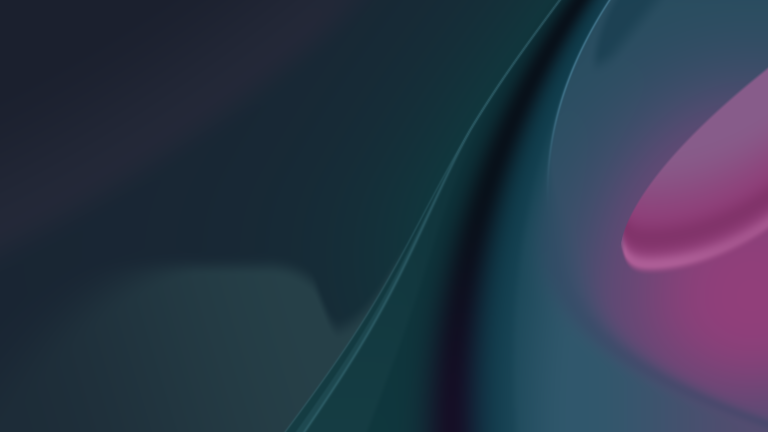
A WebGL 2 fragment shader for this background:

```glsl
#version 300 es
precision highp float;
// Dark silky folds: a dim navy field, two thin curved ridges around a black
// valley, and a glowing pink petal at the right. Each fold is a curve x(y) or
// y(x); signed distances to these curves blend the colour layers in order.

uniform vec2 u_resolution;
out vec4 fragColor;

// Soft bump of the given width, centred on zero.
float bump(float d, float width) {
    d /= width;
    return exp(-d * d);
}

// Smooth step from 0 to 1 centred on zero.
float edge(float d, float softness) {
    return smoothstep(-softness, softness, d);
}

float leftRidge(float y) {
    return 0.66 + 0.636 * y + 0.017 * sin(6.2832 * y);
}

float valley(float y) {
    return 1.046 + y * y * (0.22 + 0.077 * y);
}

float rightRidge(float y) {
    float above = max(y - 0.56, 0.0), below = max(0.56 - y, 0.0);
    return 1.268 + 0.74 * above * above + 3.2 * below * below * below;
}

// Navy field with a diagonal veil and a pale mound at the bottom.
vec3 leftField(vec2 p, float ridgeDist) {
    vec3 col = mix(vec3(0.10, 0.145, 0.20), vec3(0.065, 0.215, 0.24),
                   exp(ridgeDist * 3.8) * smoothstep(-0.1, 0.6, p.y));

    float veil = p.y - 0.42 - 0.5 * p.x - 0.22 * p.x * p.x;
    vec3 veilColor = mix(vec3(0.14, 0.16, 0.22), vec3(0.105, 0.125, 0.18),
                         smoothstep(0.0, 0.4, veil));
    col = mix(col, veilColor, edge(veil, 0.06) * smoothstep(1.0, 0.7, p.x));

    float slope = max(0.45 - p.x, 0.0), hollow = max(p.x - 0.76, 0.0);
    float shoulder = 0.39 - 1.3 * slope * slope - 4.0 * pow(max(p.x - 0.62, 0.0), 2.0);
    float top = mix(shoulder, 0.235 + 6.3 * hollow * hollow,
                    smoothstep(0.72, 0.79, p.x));
    float mound = edge(top - p.y, 0.03 + 0.25 * slope) * smoothstep(0.44, 0.36, p.y);
    vec3 moundColor = mix(vec3(0.115, 0.175, 0.22), vec3(0.155, 0.26, 0.29),
                          smoothstep(0.0, 0.85, p.x + 0.3 * p.y));
    return mix(col, moundColor, mound * 0.92);
}

// Slate sheet with a magenta glow and a dark tongue at the top.
vec3 rightField(vec2 p) {
    vec3 col = mix(vec3(0.19, 0.335, 0.42), vec3(0.155, 0.30, 0.37), p.y);
    vec2 q = (p - vec2(1.74, 0.31)) / vec2(0.34, p.y > 0.31 ? 0.42 : 0.29);
    float glow = exp(-dot(q, q));
    col = mix(col, vec3(0.34, 0.295, 0.45), smoothstep(0.0, 0.45, glow));
    col = mix(col, vec3(0.57, 0.245, 0.48), smoothstep(0.2, 1.05, glow));

    float rise = max(p.y - 0.83, 0.0);
    float tongue = edge(p.x - 1.375 - 1.7 * rise * rise, 0.014)
                 * edge(1.385 + 0.8 * rise - p.x, 0.03)
                 * smoothstep(0.82, 0.88, p.y);
    return mix(col, vec3(0.10, 0.245, 0.315), tongue * 0.8);
}

// Petal opening to the right, with a dark crease and a bright lower rim.
vec3 addPetal(vec3 col, vec2 p) {
    float along = max(p.x - 1.437, 0.0);
    float top = 0.43 + 0.835 * pow(along, 0.656);
    float bend = p.x - 1.49;
    float bottom = 0.372 + 1.16 * bend * bend + 0.055 * exp(-along / 0.015);
    float height = p.y - bottom;

    vec3 petal = mix(vec3(0.56, 0.24, 0.47), vec3(0.53, 0.36, 0.54),
                     smoothstep(0.08, 0.28, height));
    petal = mix(petal, vec3(0.49, 0.19, 0.40), 0.75 * bump(height - 0.075, 0.032));
    petal = mix(petal, vec3(0.69, 0.38, 0.60),
                mix(0.9, 0.65, smoothstep(0.1, 0.3, along)) * bump(height - 0.014, 0.022));
    float mask = edge(top - p.y, 0.006) * edge(height, 0.012)
               * smoothstep(1.43, 1.45, p.x);
    return mix(col, petal, mask);
}

void main() {
    vec2 p = gl_FragCoord.xy / u_resolution.y;
    float dLeft = p.x - leftRidge(p.y);
    float dValley = p.x - valley(p.y);
    float dRight = p.x - rightRidge(p.y);

    // Teal slope between the left ridge and the valley, with a faint fold.
    vec3 slopeColor = mix(vec3(0.06, 0.215, 0.24), vec3(0.05, 0.19, 0.22), p.y);
    float fold = dLeft - 0.19 * (1.0 - p.y) * (1.0 - p.y);
    slopeColor += 0.022 * edge(-fold, 0.008) * (1.0 - p.y);
    vec3 col = mix(leftField(p, min(dLeft, 0.0)), slopeColor, edge(dLeft, 0.006));

    // Blue sheet right of the valley, turning violet at the lower right.
    vec3 sheet = mix(vec3(0.06, 0.24, 0.30), vec3(0.17, 0.325, 0.405),
                     smoothstep(0.04, 0.28, dValley));
    sheet += 0.018 * edge(dValley - 0.15 + 0.08 * p.y, 0.012);
    sheet = mix(sheet, vec3(0.34, 0.295, 0.44), 0.9 * smoothstep(1.33, 1.78, p.x));
    col = mix(col, sheet, edge(dValley, 0.02));
    float lower = smoothstep(0.65, 0.35, p.y);
    col = mix(col, rightField(p), edge(dRight, mix(0.008, 0.10, lower)));
    col = mix(col, vec3(0.20, 0.27, 0.39), 0.35 * lower * bump(dRight, 0.035));

    // Near-black valley, tinted violet at its foot.
    float shade = bump(dValley, mix(0.066, 0.035, p.y));
    vec3 valleyColor = mix(vec3(0.085, 0.045, 0.14), vec3(0.03, 0.055, 0.09),
                           smoothstep(0.0, 0.6, p.y));
    col = mix(col, valleyColor, shade * 0.93);

    // Thin light strands along both ridges, the left pair joining upwards.
    float gap = 0.045 * max(1.0 - p.y / 0.7, 0.0);
    float strands = 0.55 * bump(dLeft, 0.003) + 0.7 * bump(dLeft - gap, 0.004)
                  + 0.4 * edge(dLeft - 0.55 * gap, 0.004) * edge(gap - dLeft, 0.004);
    col += vec3(0.09, 0.12, 0.13) * min(strands, 1.0);
    col += vec3(0.12, 0.16, 0.18) * bump(dRight, 0.003) * smoothstep(0.5, 0.85, p.y);

    fragColor = vec4(addPetal(col, p), 1.0);
}
```
